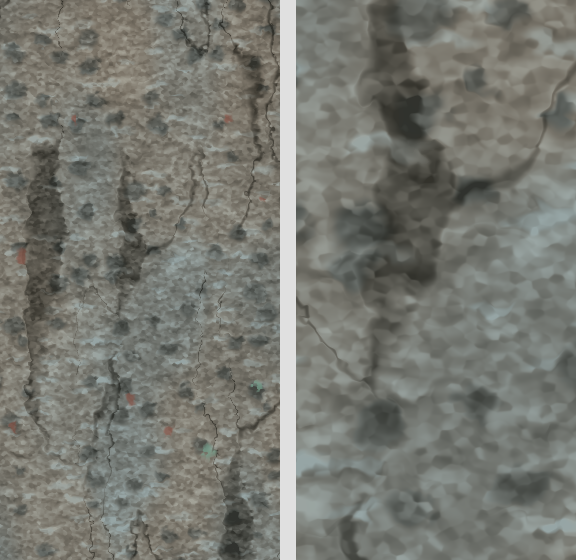
Left, the full canvas; right, a detail of the centre.
This texture is drawn by a WebGL 1 fragment shader. Its source:

```glsl
precision highp float;
uniform vec2 u_resolution;

// Colours
const vec3 DARK = vec3(0.24, 0.24, 0.22);
const vec3 MID = vec3(0.46, 0.46, 0.44);
const vec3 LIGHT = vec3(0.57, 0.59, 0.58);
const vec3 BROWN_TINT = vec3(1.06, 0.99, 0.92);
const vec3 COOL_TINT = vec3(0.96, 1.01, 1.02);
const vec3 RUST = vec3(0.52, 0.29, 0.24);
const vec3 LICHEN = vec3(0.45, 0.62, 0.54);

// Tone offsets around the middle colour
const float BASE_TONE = 0.028;
const float MOTTLE = 0.15;
const float GRAIN = 0.13;
const float RELIEF = 0.15;
const float WART_TONE = 0.12;
const float DASH_TONE = 0.075;
const float CRACK_TONE = 0.17;

// Sizes, in canvas widths
const vec2 WART_CELL = vec2(0.125, 0.115);
const vec2 WART_RADIUS = vec2(0.036, 0.030);
const vec2 DASH_CELL = vec2(0.12, 0.062);
const vec2 DASH_RADIUS = vec2(0.046, 0.013);
const vec2 KNOT_CELL = vec2(0.38, 0.34);
const vec2 KNOT_RADIUS = vec2(0.085, 0.060);
const vec2 CRACK_FREQ = vec2(10.0, 2.1);
const float CRACK_WIDTH = 0.055;

vec2 hash2(vec2 p) {
  return fract(sin(vec2(dot(p, vec2(127.1, 311.7)),
                        dot(p, vec2(269.5, 183.3)))) * 43758.5453);
}

// Smooth cellular noise: cell values blended by distance to their points
float cellNoise(vec2 p) {
  vec2 base = floor(p);
  float total = 0.0;
  float weights = 0.0;
  for (int j = -1; j <= 1; j++) {
    for (int i = -1; i <= 1; i++) {
      vec2 id = base + vec2(float(i), float(j));
      vec2 offset = id + hash2(id) - p;
      float weight = exp(-7.0 * dot(offset, offset));
      total += weight * hash2(id + 57.3).x;
      weights += weight;
    }
  }
  return total / weights;
}

// Soft ellipses scattered over a jittered grid
float spots(vec2 p, vec2 cell, vec2 radius, float chance, float seed) {
  vec2 g = p / cell;
  vec2 base = floor(g);
  float mask = 0.0;
  for (int j = -1; j <= 1; j++) {
    for (int i = -1; i <= 1; i++) {
      vec2 id = base + vec2(float(i), float(j));
      vec2 place = hash2(id + seed);
      vec2 kind = hash2(id + seed + 31.7);
      vec2 d = (id + 0.15 + 0.7 * place - g) * cell;
      float r = length(d / (radius * (0.6 + 0.6 * kind.y)));
      mask = max(mask, step(kind.x, chance) * (1.0 - smoothstep(0.5, 1.15, r)));
    }
  }
  return mask;
}

// Dark fissures along contours of vertically stretched noise
float cracks(vec2 p, float breakup) {
  p.x += 0.009 * sin(p.y * 23.0 + p.x * 9.0) + 0.005 * sin(p.y * 57.0 + p.x * 31.0);
  float ridge = abs(cellNoise(p * CRACK_FREQ + 4.0) - 0.5);
  float width = CRACK_WIDTH * (0.35 + breakup);
  return (1.0 - smoothstep(0.1 * width, width, ridge)) * smoothstep(0.2, 0.65, breakup);
}

float surfaceHeight(vec2 p) {
  return 0.6 * cellNoise(p * vec2(13.0, 25.0)) + 0.5 * cellNoise(p * vec2(30.0, 52.0) + 9.0)
       + 0.7 * spots(p, KNOT_CELL, KNOT_RADIUS, 0.4, 71.0);
}

void main() {
  vec2 p = gl_FragCoord.xy / u_resolution.x;
  vec2 lightStep = vec2(-0.003, 0.011);

  // Ragged coordinates for all scattered marks
  float coarse = cellNoise(p * vec2(34.0, 40.0));
  float fine = cellNoise(p * vec2(75.0, 95.0) + 13.0);
  vec2 ragged = p + 0.022 * (vec2(coarse, cellNoise(p * 36.0 + 21.0)) - 0.5)
              + 0.008 * (fine - 0.5);

  // Bark surface
  float mottle = cellNoise(p * vec2(8.0, 6.0) + 3.0);
  float relief = surfaceHeight(ragged) - surfaceHeight(ragged + lightStep);
  float tone = BASE_TONE + MOTTLE * (0.5 * mottle + 0.5 * coarse - 0.5)
             + GRAIN * (fine - 0.5) + RELIEF * relief;

  // Pale dashes, then warts with a shadow below
  float wart = spots(ragged, WART_CELL, WART_RADIUS, 0.6, 5.0);
  float shadow = max(spots(ragged + lightStep, WART_CELL, WART_RADIUS, 0.6, 5.0) - wart, 0.0);
  float dash = spots(ragged, DASH_CELL, DASH_RADIUS, 0.5, 40.0);
  tone += DASH_TONE * dash * (1.0 - wart) - WART_TONE * wart - 0.06 * shadow;

  // Fissures, stronger toward the sides of the trunk
  float side = smoothstep(0.15, 0.5, abs(p.x - 0.5));
  float breakup = cellNoise(p * vec2(7.0, 5.0) + 33.0) + 0.22 * side;
  tone -= CRACK_TONE * cracks(ragged, breakup) + 0.02 * side;

  vec3 color = tone < 0.0 ? mix(MID, DARK, min(-tone / 0.22, 1.2))
                          : mix(MID, LIGHT, min(tone / 0.11, 1.4));

  // Warm and cool drift, with rare rust and lichen flecks
  float warmth = cellNoise(p * vec2(4.0, 2.5) + 17.0);
  color *= mix(COOL_TINT, BROWN_TINT, clamp(warmth - 0.5 * wart - 0.3 * dash, 0.0, 1.0));
  float rust = spots(ragged, vec2(0.17, 0.21), vec2(0.018, 0.034), 0.14, 83.0);
  float lichen = spots(ragged, vec2(0.22, 0.27), vec2(0.030, 0.036), 0.08, 97.0);
  color = mix(color, RUST, 0.6 * rust * smoothstep(0.2, 0.6, coarse));
  color = mix(color, LICHEN, 0.7 * lichen * smoothstep(0.25, 0.65, fine));

  gl_FragColor = vec4(color, 1.0);
}
```
